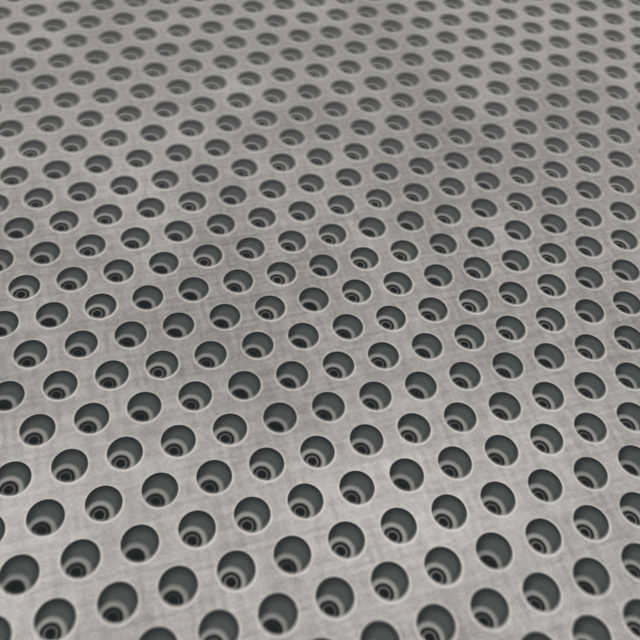
Reproduce this texture procedurally as a WebGL 2 fragment shader.

```glsl
#version 300 es
precision highp float;

uniform vec2 u_resolution;
out vec4 outColor;

// Lattice steps (right, up) and origin, each as projected x, y and depth
const vec3 STEP_RIGHT = vec3(0.0839, 0.0231, 0.0160);
const vec3 STEP_UP = vec3(0.0383, 0.0840, 0.0421);
const vec3 LATTICE_ORIGIN = vec3(0.4375, 0.3477, 1.0);

const float HOLE_RADIUS = 0.325;
const float RIM_WIDTH = 0.055;
const float VIEW_TURN = 0.28;
const float FAR_BLUR = 0.085;
const float NEAR_BLUR = 0.025;
const float SCRATCH_STRENGTH = 0.07;
const float GRAIN_STRENGTH = 0.05;

const vec3 PLATE_SHADE = vec3(0.51, 0.50, 0.485);
const vec3 PLATE_LIGHT = vec3(0.74, 0.73, 0.71);
const vec3 RIM_LIGHT = vec3(0.84, 0.82, 0.80);
const vec3 PIT_DARK = vec3(0.13, 0.14, 0.14);
const vec3 PIT_WALL = vec3(0.30, 0.315, 0.31);
const vec3 PIT_GLINT = vec3(0.61, 0.60, 0.58);
const vec3 FAR_PIT = vec3(0.41, 0.41, 0.40);

float hash(vec2 p) {
  return fract(sin(dot(p, vec2(127.1, 311.7))) * 43758.5453);
}

float noise(vec2 p) {
  vec2 i = floor(p), f = fract(p);
  f = f * f * (3.0 - 2.0 * f);
  return mix(mix(hash(i), hash(i + vec2(1, 0)), f.x),
             mix(hash(i + vec2(0, 1)), hash(i + vec2(1, 1)), f.x), f.y);
}

// Skewed lattice coordinates to even-sided triangular spacing
vec2 toPlane(vec2 lattice) {
  return vec2(lattice.x + 0.5 * lattice.y, 0.866 * lattice.y);
}

float glow(vec2 uv, vec2 centre, vec2 size) {
  vec2 d = (uv - centre) / size;
  return exp(-dot(d, d));
}

// Brushed sheet with broad reflections, scratches and grain
vec3 plateColor(vec2 uv, vec2 plane, float far) {
  float light = 0.28 + 0.5 * glow(uv, vec2(0.75, 0.22), vec2(0.35, 0.25))
              + 0.55 * glow(uv, vec2(0.05, 0.1), vec2(0.4, 0.3))
              + 0.2 * glow(uv, vec2(0.1, 0.65), vec2(0.25, 0.2))
              + 0.15 * far;
  light += 0.35 * (noise(plane * 0.6) - 0.5);
  vec3 color = mix(PLATE_SHADE, PLATE_LIGHT, light);
  float scratch = noise(plane * vec2(1.5, 14.0)) + noise(plane * vec2(11.0, 2.0)) - 1.0;
  float grain = noise(uv * 260.0) - 0.5;
  return color + (SCRATCH_STRENGTH * scratch + GRAIN_STRENGTH * grain) * (1.0 - 0.7 * far);
}

// Hole interior: shaded wall, curved glints and a dark gap; s spans -1 to 1
vec3 pitColor(vec2 s, vec2 uv, float far, float soft, float seed) {
  vec2 bowl = vec2(mix(-0.05, -0.6, uv.x), -0.72 + 0.16 * (seed - 0.5));
  float ring = length(s - bowl);
  float wall = smoothstep(1.05, 0.45, length(s - vec2(0.1, -0.05)));
  vec3 color = mix(PIT_DARK, PIT_WALL, 0.35 + 0.65 * wall);
  color = mix(PIT_DARK, color, smoothstep(0.42 - soft, 0.58 + soft, ring));
  float glint = smoothstep(0.48 - soft, 0.62 + soft, ring)
              * (1.0 - smoothstep(0.70 - soft, 0.92 + soft, ring));
  float innerGlint = 1.0 - smoothstep(0.03, 0.10 + soft, abs(ring - 0.32));
  color = mix(color, PIT_GLINT, 0.85 * glint * (0.75 + 0.35 * seed));
  color = mix(color, PIT_GLINT, 0.45 * innerGlint * seed);
  // Lower lip catches light, upper lip casts shade
  float edge = smoothstep(0.8, 1.0, length(s));
  color = mix(color, PIT_GLINT, 0.5 * edge * smoothstep(0.1, -0.8, s.y));
  color = mix(color, PIT_DARK, 0.5 * edge * smoothstep(0.0, 0.8, s.y));
  vec3 hazy = FAR_PIT - 0.12 * s.y;
  return mix(color, hazy, 0.6 * far);
}

void main() {
  vec2 uv = gl_FragCoord.xy / u_resolution;
  vec3 ray = inverse(mat3(STEP_RIGHT, STEP_UP, LATTICE_ORIGIN)) * vec3(uv, 1.0);
  vec2 lattice = ray.xy / ray.z;
  vec2 plane = toPlane(lattice);
  float pixel = 0.6 * length(fwidth(plane));

  // Nearest hole among the corners of the lattice cell
  vec2 offset = vec2(9.0), cell = vec2(0.0);
  for (int k = 0; k < 4; k++) {
    vec2 corner = floor(lattice) + vec2(k & 1, k >> 1);
    vec2 d = plane - toPlane(corner);
    if (dot(d, d) < dot(offset, offset)) { offset = d; cell = corner; }
  }
  float seed = hash(cell);
  float c = cos(VIEW_TURN), t = sin(VIEW_TURN);
  vec2 s = mat2(c, t, -t, c) * offset / HOLE_RADIUS;

  // Focus falls off toward the far and near edges
  float far = smoothstep(0.5, 1.0, uv.y);
  float soft = pixel + FAR_BLUR * far + NEAR_BLUR * smoothstep(0.25, 0.0, uv.y);
  float dist = length(offset) - HOLE_RADIUS;

  // Plate, rounded rim, then the hole
  vec3 color = plateColor(uv, plane, far);
  float rim = smoothstep(RIM_WIDTH + soft, 0.4 * RIM_WIDTH, dist);
  float facing = 0.5 - 0.5 * dot(normalize(s + 1e-4), vec2(-0.3, 0.95));
  color = mix(color, RIM_LIGHT, rim * (0.15 + 0.5 * facing) * (0.8 + 0.3 * seed) * (1.0 - 0.6 * far));
  float hole = 1.0 - smoothstep(-soft, soft, dist);
  color = mix(color, pitColor(s, uv, far, soft, seed), hole);
  outColor = vec4(color, 1.0);
}
```
